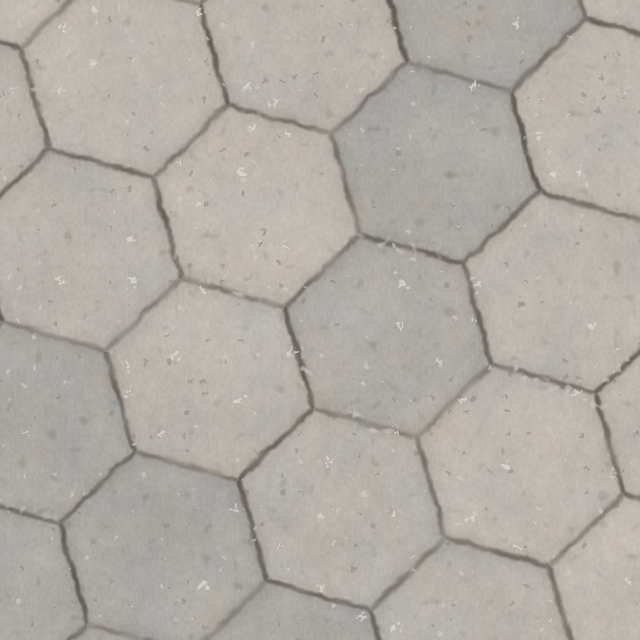
This texture is drawn by a WebGL 1 fragment shader. Its source:

```glsl
precision highp float;
uniform vec2 u_resolution;

float hash(vec2 p) {
  return fract(sin(dot(p, vec2(127.1, 311.7))) * 4375.85);
}

vec2 gradient(vec2 p) {
  float angle = 6.2832 * hash(p);
  return vec2(cos(angle), sin(angle));
}

// Gradient noise, roughly -0.7 to 0.7
float noise(vec2 p) {
  vec2 i = floor(p), f = p - i;
  vec2 w = f * f * f * (f * (f * 6.0 - 15.0) + 10.0);
  vec2 e = vec2(1.0, 0.0);
  float low = mix(dot(gradient(i), f), dot(gradient(i + e), f - e), w.x);
  float high = mix(dot(gradient(i + e.yx), f - e.yx), dot(gradient(i + 1.0), f - 1.0), w.x);
  return mix(low, high, w.y);
}

float fbm(vec2 p) {
  float sum = 0.0, amp = 0.6;
  for (int i = 0; i < 4; i++) {
    sum += amp * noise(p);
    p = mat2(1.6, 1.2, -1.2, 1.6) * p + 7.3;
    amp *= 0.55;
  }
  return sum;
}

// Skewed lattice coordinates, one unit per paver along each axis
vec2 toLattice(vec2 p) {
  vec2 u = vec2(0.2793, 0.0677), v = vec2(-0.0729, -0.2702);
  p -= vec2(0.4006, 0.6777);
  return vec2(p.x * v.y - p.y * v.x, u.x * p.y - u.y * p.x) / (u.x * v.y - u.y * v.x);
}

// Projections on the three pairs of hexagon sides
vec3 sideAxes(vec2 q) {
  return vec3(q.x - 0.5 * q.y, q.y - 0.5 * q.x, 0.5 * (q.x + q.y));
}

float maxAbs(vec3 a) {
  a = abs(a);
  return max(a.x, max(a.y, a.z));
}

// Irregular flecks, at most one per grid cell
float flecks(vec2 p, float scale, float chance, float radius) {
  vec2 q = p * scale + 0.25 * vec2(noise(p * 130.0), noise(p * 130.0 + 40.0));
  vec2 id = floor(q);
  vec2 center = 0.25 + 0.5 * vec2(hash(id + 3.7), hash(id + 9.2));
  float size = radius * scale * mix(0.4, 1.0, hash(id + 5.1));
  float spot = 1.0 - smoothstep(0.35 * size, size, length(q - id - center));
  return spot * step(hash(id + 1.3), chance);
}

void main() {
  vec2 p = gl_FragCoord.xy / u_resolution;
  float pixel = 1.0 / min(u_resolution.x, u_resolution.y);

  // Nearest hexagon, with slightly wandering sides
  vec2 wobble = vec2(noise(p * 32.0), noise(p * 32.0 + 19.0)) * 0.005
              + vec2(noise(p * 95.0), noise(p * 95.0 + 31.0)) * 0.0022;
  vec2 cell = toLattice(p + wobble);
  vec2 id = floor(cell);
  float reach = 9.0;
  for (int k = 0; k < 4; k++) {
    vec2 candidate = floor(cell) + vec2(mod(float(k), 2.0), floor(float(k) / 2.0));
    float r = maxAbs(sideAxes(cell - candidate));
    if (r < reach) { reach = r; id = candidate; }
  }
  float gap = (0.5 - reach) * 0.285;

  // Side shared with the neighbour, so both pavers agree on its joint
  vec3 axes = sideAxes(cell - id);
  vec3 a = abs(axes);
  vec2 side = sign(axes.z) * vec2(1.0);
  float steep = 0.0;
  if (a.x >= max(a.y, a.z)) { side = vec2(sign(axes.x), 0.0); steep = 1.0; }
  else if (a.y >= a.z) side = vec2(0.0, sign(axes.y));
  float depth = 0.1 + 0.5 * hash(2.0 * id + side + 40.0) + 0.25 * steep;
  depth = clamp(depth + 0.5 * noise(p * 22.0), 0.05, 0.9);

  // Paver tone: warm, with a cooler column and a cooler lower corner
  float column = (1.0 - min(abs(id.x - 1.0), 1.0)) * (1.0 - smoothstep(0.0, 2.5, id.y));
  float cool = max(column, smoothstep(0.5, 2.0, id.y - id.x));
  cool = clamp(cool + 0.3 * hash(id + 12.0) - 0.05, 0.0, 1.0);
  vec3 color = mix(vec3(0.748, 0.722, 0.69), vec3(0.672, 0.662, 0.64), cool);

  // Stains, mottling and grain
  color += 0.05 * fbm(p * 7.0 + id * 3.1);
  color += vec3(0.035, 0.018, -0.008) * fbm(p * 11.0 + 50.0);
  color += 0.035 * fbm(p * vec2(48.0, 36.0));
  color += 0.03 * noise(p * vec2(190.0, 130.0));
  color -= 0.07 * smoothstep(0.3, 0.65, noise(p * 42.0 + 8.0));

  // Joints: rounded shoulder, soft shadow and dark open core
  color -= 0.035 * (1.0 - smoothstep(0.0, 0.028, gap));
  float shadow = 1.0 - smoothstep(0.001, 0.0085, gap);
  color = mix(color, vec3(0.54, 0.52, 0.49), shadow * (0.6 + 0.35 * depth));
  float core = 1.0 - smoothstep(0.0005, 0.0035 + 0.0015 * depth + pixel, gap);
  color = mix(color, vec3(0.36, 0.34, 0.31), core * depth);

  // Pores, pale chips and dust gathered along some joints
  color = mix(color, vec3(0.55, 0.52, 0.49), 0.55 * flecks(p + 0.37, 34.0, 0.22, 0.006));
  color = mix(color, vec3(0.87, 0.85, 0.83), 0.75 * flecks(p, 17.0, 0.2, 0.009));
  color = mix(color, vec3(0.83, 0.81, 0.79), 0.6 * flecks(p + 0.71, 41.0, 0.16, 0.005));
  float dust = (1.0 - smoothstep(0.004, 0.022, gap)) * smoothstep(0.1, 0.4, noise(p * 6.0 + 3.0));
  color = mix(color, vec3(0.82, 0.8, 0.78), 0.6 * dust * smoothstep(0.15, 0.45, noise(p * 75.0)));

  gl_FragColor = vec4(clamp(color, 0.0, 1.0), 1.0);
}
```
